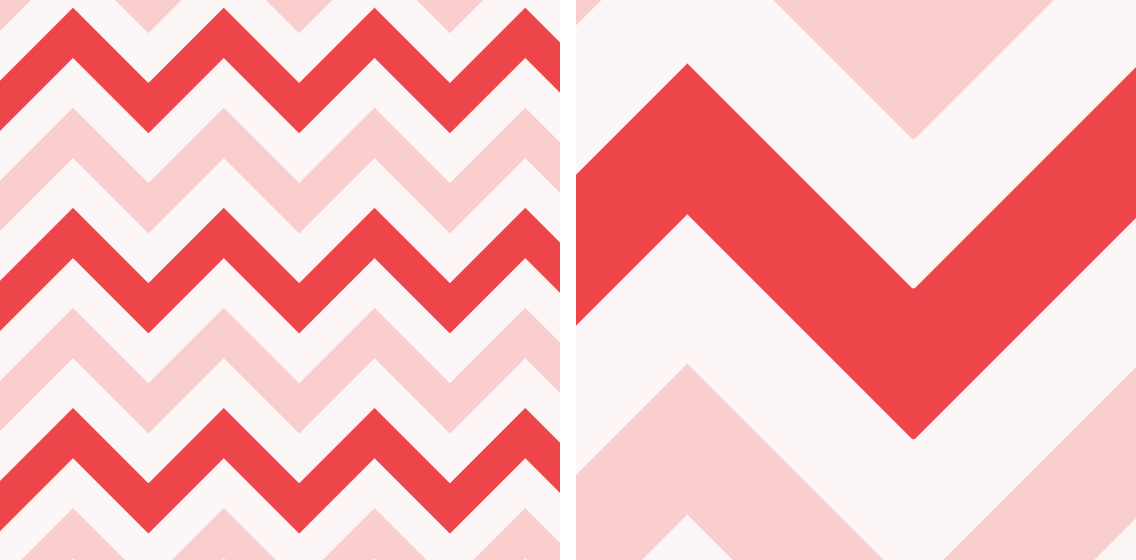
Left, the full canvas; right, a detail of the centre.
Write a three.js fragment shader that draws this pattern.

```glsl
// Horizontal chevron stripes on an off-white ground, alternating red and pale pink.
// A triangle wave bends the vertical axis; each stripe is a band distance
// repeated down that bent axis, with edges smoothed over about one pixel.

#define WAVE_PERIOD 0.2692    // peak to peak, across
#define PEAK_X 0.1304         // first peak, from the left
#define VALLEY_DEPTH 0.1338   // slightly blunted valley tips
#define STRIPE_PERIOD 0.3574  // red to red, down
#define STRIPE_TOP 0.0137     // first red peak, from the top
#define STRIPE_WIDTH 0.0898   // measured vertically
#define GROUND vec3(0.988, 0.965, 0.965)
#define RED vec3(0.933, 0.271, 0.296)
#define PINK vec3(0.980, 0.802, 0.810)

varying vec2 vUv;

// Drop below the peak line: 45 degree slopes, zero at each peak
float chevronDrop(float x) {
  float fromPeak = abs(fract((x - PEAK_X) / WAVE_PERIOD + 0.5) - 0.5) * WAVE_PERIOD;
  return min(fromPeak, VALLEY_DEPTH);
}

// Coverage of a repeated stripe whose upper edge starts at top
float stripe(float depth, float top, float blur) {
  float offset = depth - top - 0.5 * STRIPE_WIDTH;
  float fromCentre = abs(fract(offset / STRIPE_PERIOD + 0.5) - 0.5) * STRIPE_PERIOD;
  return 1.0 - smoothstep(-blur, blur, fromCentre - 0.5 * STRIPE_WIDTH);
}

void main() {
  float depth = 1.0 - vUv.y - chevronDrop(vUv.x);
  float blur = 0.9 * fwidth(vUv.y);

  // Pink stripes sit halfway between the red ones
  vec3 colour = mix(GROUND, PINK, stripe(depth, STRIPE_TOP + 0.5 * STRIPE_PERIOD, blur));
  colour = mix(colour, RED, stripe(depth, STRIPE_TOP, blur));

  gl_FragColor = vec4(colour, 1.0);
}
```
